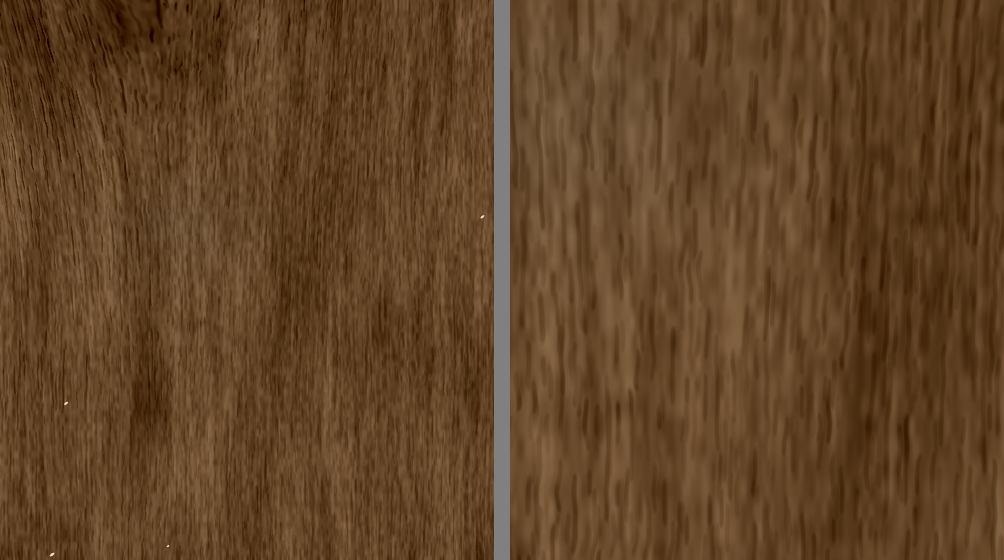
Left: the whole. Right: its middle third, enlarged.
This texture is drawn by a Shadertoy shader. Its source:

```glsl
// Dark oiled oak: fine upright fibres, short cracked pores and a knot at the top edge.
// Fibres are stretched noise in coordinates bent around the knot, pores are cellular
// dashes gathered along growth rings, and layered sines with soft patches vary the tone.

const vec3 WOOD = vec3(0.398, 0.276, 0.155);      // mean wood colour
const vec3 TONE_AXIS = vec3(1.04, 1.0, 0.90);     // colour change per unit of shade
const vec3 HAZE = vec3(0.37, 0.275, 0.18);        // dull greyish film
const vec3 SPECK = vec3(0.90, 0.86, 0.78);        // chips that catch the light
const vec2 KNOT = vec2(0.31, 1.04);               // centre of the upper rings
const vec2 ARCH = vec2(0.33, 0.25);               // centre of the faint lower arch
const float BEND = 0.40;                          // sideways flow left of the knot
const float RING_RATE = 19.0;                     // growth rings per canvas height
const float BROAD_CONTRAST = 1.45;
const float FIBRE_CONTRAST = 0.29;
const float PORE_DEPTH = 0.16;
const float RELIEF = 0.06;                        // lit rim beside each pore
const int SPECK_COUNT = 4;

float hash(vec2 p) {
    vec3 q = fract(p.xyx * vec3(0.1031, 0.1030, 0.0973));
    q += dot(q, q.yzx + 33.33);
    return fract((q.x + q.y) * q.z);
}

// Smooth value noise, centred on zero
float noise(vec2 p) {
    vec2 i = floor(p), f = fract(p);
    f = f * f * (3.0 - 2.0 * f);
    float low = mix(hash(i), hash(i + vec2(1, 0)), f.x);
    float high = mix(hash(i + vec2(0, 1)), hash(i + vec2(1, 1)), f.x);
    return mix(low, high, f.y) - 0.5;
}

// Cellular dashes: one jittered upright crack in some of the cells
float pores(vec2 p, vec2 cells, float width, float density) {
    vec2 g = p * cells, home = floor(g);
    float ink = 0.0;
    for (int j = -1; j <= 1; j++)
    for (int i = -1; i <= 1; i++) {
        vec2 id = home + vec2(i, j);
        vec2 centre = id + vec2(hash(id + 7.1), hash(id + 19.7));
        float halfLength = mix(0.15, 0.55, hash(id + 41.3));
        vec2 d = abs(g - centre);
        d.y = max(d.y - halfLength, 0.0) * 0.35;
        float present = step(hash(id + 63.9), density);
        float edge = 1.0 - smoothstep(width * 0.3, width, length(d / cells));
        ink = max(ink, edge * present * mix(0.4, 1.0, hash(id + 88.2)));
    }
    return ink;
}

// Soft elliptical patch
float patchAt(vec2 p, vec2 centre, vec2 size) {
    vec2 d = (p - centre) / size;
    return exp(-dot(d, d));
}

// Dark bands of stretched growth rings
float rings(vec2 p, vec2 centre, float wobble) {
    float radius = length((p - centre) * vec2(1.35, 1.0)) + wobble;
    return smoothstep(0.0, 0.95, sin(6.2832 * RING_RATE * radius));
}

// Fibre coordinates: bowed left of the knot, nearly upright elsewhere
vec2 flow(vec2 p) {
    float s = (KNOT.x - p.x) / 0.22;
    float rise = max(p.y - 0.35, 0.0);
    float side = mix(0.3, 1.0, smoothstep(-0.6, 0.6, s));
    p.x += BEND * side * rise * rise * s * exp(-0.5 * s * s);
    p.x += 0.0012 * sin(p.y * 17.0 + p.x * 29.0) + 0.003 * sin(p.y * 7.0 - p.x * 13.0);
    return p;
}

float broadTone(vec2 p, vec2 u) {
    float t = 0.008 * sin(u.x * 41.0 + 1.6 * sin(p.y * 5.0)) + 0.006 * sin(u.x * 87.0 + p.y * 4.0);
    t += 0.035 * noise(p * vec2(9.0, 6.0)) + 0.050 * noise(u * vec2(28.0, 3.0) + 5.0);
    t += 0.055 * patchAt(u, vec2(0.45, 0.92), vec2(0.030, 0.22));
    t += 0.040 * patchAt(p, vec2(0.35, 0.20), vec2(0.05, 0.13));
    t += 0.035 * patchAt(p, vec2(0.19, 0.42), vec2(0.04, 0.20));
    t += 0.020 * patchAt(p, vec2(0.40, 0.55), vec2(0.07, 0.20));
    t -= 0.060 * patchAt(p, vec2(0.29, 0.27), vec2(0.06, 0.06));
    t -= 0.045 * patchAt(p, vec2(0.50, 0.53), vec2(0.030, 0.24));
    t -= 0.040 * patchAt(p, vec2(0.69, 0.41), vec2(0.06, 0.07));
    t -= 0.050 * patchAt(p, vec2(0.20, 0.96), vec2(0.28, 0.15));
    return t;
}

void mainImage(out vec4 fragColor, in vec2 fragCoord) {
    vec2 p = fragCoord / iResolution.y;
    float aspect = iResolution.x / iResolution.y;
    vec2 u = flow(p);

    // Fibres from coarse streaks to fine tooth
    float fibre = 0.36 * noise(u * vec2(235.0, 17.0)) + 0.18 * noise(u * vec2(110.0, 7.0) + 31.0);
    fibre += 0.34 * noise(u * vec2(275.0, 80.0) + 57.0) + 0.12 * noise(u * vec2(55.0, 3.0) + 11.0);

    // Rings around the knot and the lower arch
    float wobble = 0.030 * noise(p * vec2(16.0, 11.0)) + 0.022 * noise(p * vec2(110.0, 18.0));
    float knotZone = patchAt(p, KNOT, vec2(0.34, 0.30));
    float archZone = patchAt(p, vec2(0.32, 0.42), vec2(0.08, 0.05));
    float ring = max(rings(p, KNOT, wobble) * knotZone, 0.6 * rings(p, ARCH, wobble) * archZone);

    // Long cracks follow the flow, short ones crowd on the rings
    vec2 crooked = u + vec2(0.0025 * noise(p * vec2(50.0, 75.0)), 0.0);
    float leftZone = patchAt(p, vec2(0.06, 0.78), vec2(0.24, 0.38));
    float longPores = pores(crooked, vec2(90.0, 15.0), 0.0021, 0.55) * (0.45 + 0.55 * leftZone);
    float shortPores = pores(crooked + 3.0, vec2(140.0, 45.0), 0.0021, 0.60) * (0.38 + 0.75 * ring);
    float rim = pores(crooked - vec2(0.0028, 0.0), vec2(90.0, 15.0), 0.0021, 0.55);

    float shade = BROAD_CONTRAST * broadTone(p, u) + FIBRE_CONTRAST * fibre - 0.015 * ring;
    shade += RELIEF * rim * (0.4 + 0.6 * leftZone) - PORE_DEPTH * max(longPores, shortPores);
    vec3 color = WOOD + shade * TONE_AXIS;
    color = mix(color, HAZE + 0.8 * shade, 0.55 * patchAt(p, vec2(0.32, 0.60), vec2(0.12, 0.08)));

    // A few tiny slanted chips
    for (int i = 0; i < SPECK_COUNT; i++) {
        vec2 seed = vec2(i, 3 * i + 2);
        vec2 d = p - vec2(aspect * hash(seed + 4.3), hash(seed + 12.8));
        d.y -= 0.5 * d.x;
        float size = mix(0.5, 1.0, hash(seed + 25.0));
        float spot = length(d / vec2(0.0055, 0.0036)) / size;
        color = mix(color, SPECK, 1.0 - smoothstep(0.5, 1.1, spot));
    }
    fragColor = vec4(clamp(color, 0.0, 1.0), 1.0);
}
```
